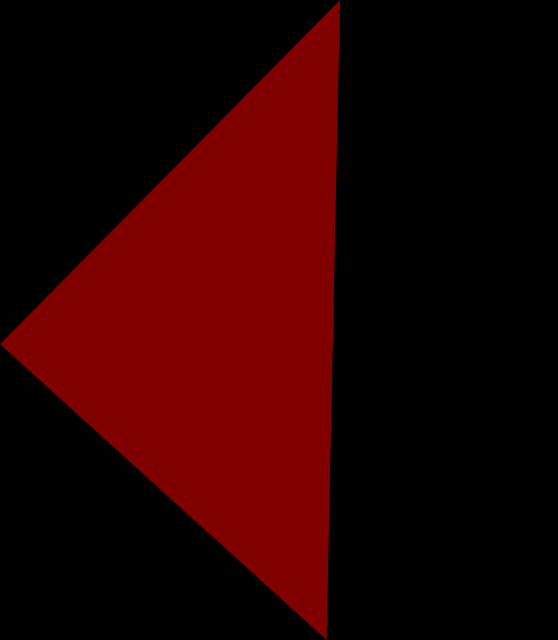
Write a Shadertoy shader that draws this background.

```glsl
// Draws a flat dark red triangle pointing left on a black background.

// Signed distance to the line through a and b, positive on its left side.
float lineDistance(vec2 p, vec2 a, vec2 b) {
    vec2 along = normalize(b - a);
    return dot(p - a, vec2(-along.y, along.x));
}

void mainImage(out vec4 fragColor, in vec2 fragCoord) {
    // Units of canvas height
    vec2 p = fragCoord / iResolution.y;
    vec2 canvas = vec2(iResolution.x / iResolution.y, 1.0);

    // Corners, counterclockwise
    vec2 leftTip = vec2(0.0, 0.4622) * canvas;
    vec2 bottomTip = vec2(0.5853, 0.0) * canvas;
    vec2 topTip = vec2(0.6093, 1.0) * canvas;

    // Inside is left of all three edges
    float inside = min(lineDistance(p, leftTip, bottomTip),
                   min(lineDistance(p, bottomTip, topTip),
                       lineDistance(p, topTip, leftTip)));

    // Fill with an edge one pixel wide
    float coverage = clamp(inside * iResolution.y + 0.5, 0.0, 1.0);
    vec3 darkRed = vec3(0.5, 0.0, 0.0);
    fragColor = vec4(darkRed * coverage, 1.0);
}
```
